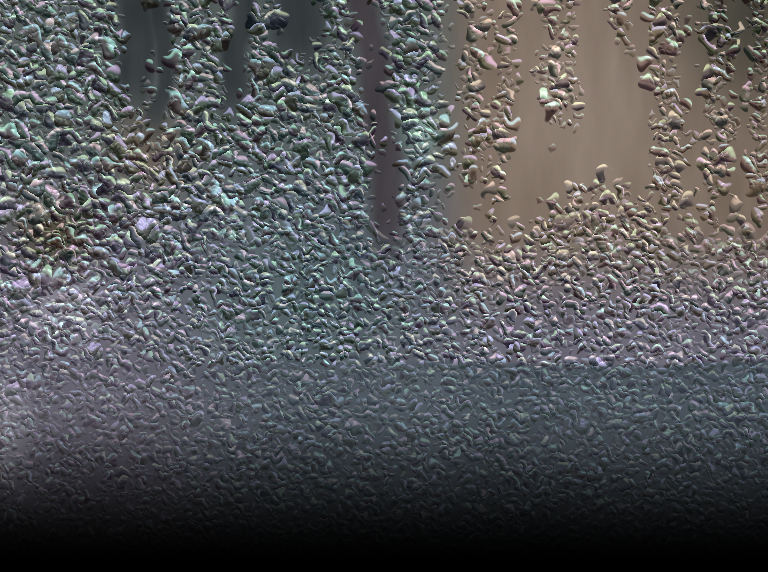
Give the GLSL for this texture, as a Shadertoy shader.

```glsl
// Condensation on a window pane: embossed droplets, dry runs and a dark lower edge.

const float ASPECT = 1.34;

float hash(vec2 p) {
    vec3 q = fract(vec3(p.xyx) * 0.1031);
    q += dot(q, q.yzx + 33.33);
    return fract((q.x + q.y) * q.z);
}

float noise(vec2 p) {
    vec2 i = floor(p), f = fract(p);
    f = f * f * (3.0 - 2.0 * f);
    return mix(mix(hash(i), hash(i + vec2(1, 0)), f.x),
               mix(hash(i + vec2(0, 1)), hash(i + vec2(1, 1)), f.x), f.y);
}

float fbm(vec2 p) {
    float sum = 0.0, gain = 0.5;
    for (int i = 0; i < 4; i++) {
        sum += gain * noise(p);
        p = p * 2.03 + 17.1;
        gain *= 0.5;
    }
    return sum;
}

// Soft round patch of the given centre and radii
float glow(vec2 uv, vec2 center, vec2 radius) {
    vec2 d = (uv - center) / radius;
    return exp(-dot(d, d));
}

// Vertical run: x = centre, y = half width, z = lower end
float run(vec2 uv, vec3 shape) {
    float wobble = 0.022 * (noise(uv * vec2(9.0, 16.0) + shape.x * 40.0) - 0.5);
    float side = 1.0 - smoothstep(0.4, 1.5, abs(uv.x - shape.x + wobble) / shape.y);
    return side * smoothstep(shape.z - 0.06, shape.z + 0.07, uv.y);
}

float centerRun(vec2 uv) {
    return run(uv - vec2(0.08 * (0.85 - uv.y), 0.0), vec3(0.488, 0.021, 0.56));
}

float dryRuns(vec2 uv) {
    const vec3 runs[4] = vec3[4](vec3(0.175, 0.022, 0.81), vec3(0.208, 0.013, 0.74),
                                 vec3(0.313, 0.017, 0.80), vec3(0.385, 0.036, 0.89));
    float dry = 0.0;
    for (int i = 0; i < 4; i++) dry = max(dry, run(uv, runs[i]));
    return dry;
}

float wetColumns(vec2 uv) {
    const vec3 columns[7] = vec3[7](vec3(0.615, 0.018, 0.66), vec3(0.655, 0.014, 0.64),
        vec3(0.725, 0.024, 0.78), vec3(0.81, 0.014, 0.92), vec3(0.87, 0.021, 0.62),
        vec3(0.935, 0.022, 0.62), vec3(0.99, 0.016, 0.60));
    float wet = 0.0;
    for (int i = 0; i < 7; i++) wet = max(wet, run(uv, columns[i]));
    return wet;
}

// Chance that a droplet sits at this place
float coverage(vec2 uv) {
    float shore = 0.59 + 0.08 * glow(uv, vec2(0.77, 0.6), vec2(0.08, 0.5))
                + 0.12 * (fbm(uv * 9.0) - 0.47);
    float mist = 1.0 - smoothstep(shore - 0.07, shore + 0.05, uv.y);
    float left = 1.0 - smoothstep(0.55, 0.60, uv.x);
    float wet = max(max(mist, left), 0.75 * wetColumns(uv));
    return wet * (1.0 - dryRuns(uv)) * (1.0 - 0.95 * centerRun(uv));
}

// One droplet layer: x = body, y = signed rim shading, z = tint seed
vec3 droplets(vec2 p, float scale, float density) {
    vec2 q = p * scale;
    q += 0.9 * (vec2(noise(q * 1.1), noise(q * 1.1 + 51.0)) - 0.5);
    vec2 cell = floor(q);
    vec3 best = vec3(0.0);
    for (int y = -1; y <= 1; y++)
    for (int x = -1; x <= 1; x++) {
        vec2 id = cell + vec2(x, y);
        vec2 center = id + 0.15 + 0.7 * vec2(hash(id), hash(id + 71.3));
        float present = step(hash(id + 19.7), density * coverage(center / scale / vec2(ASPECT, 1.0)));
        vec2 d = (q - center) / mix(0.38, 0.72, hash(id + 37.1));
        d.y += 1.3 * (hash(id + 5.9) - 0.5) * d.x;
        float dome = present * (1.0 - dot(d, d));
        if (dome > best.x) best = vec3(dome, dot(d, vec2(0.30, 0.95)), hash(id + 3.3));
    }
    return vec3(smoothstep(0.0, 0.4, best.x), best.yz);
}

// Adds bright upper rims, dark undersides and a faint prismatic tint
vec3 shadeDrops(vec3 color, vec3 drop, float strength) {
    float light = smoothstep(0.12, 0.60, drop.y);
    float dark = smoothstep(0.05, -0.55, drop.y);
    vec3 tint = 0.10 * (light - 0.2) * cos(6.283 * (drop.z + vec3(0.0, 0.33, 0.67)));
    vec3 lit = color * (1.0 - 0.60 * dark) + light * vec3(0.38, 0.41, 0.42) + tint;
    return mix(color, lit, drop.x * strength);
}

// Blurred scene behind the glass
vec3 backdrop(vec2 uv) {
    vec3 color = mix(vec3(0.42, 0.41, 0.46), vec3(0.34, 0.37, 0.37), smoothstep(0.5, 0.8, uv.y));
    color = mix(color, vec3(0.32, 0.38, 0.40), glow(uv, vec2(0.40, 0.48), vec2(0.17, 0.25)));
    float warm = smoothstep(0.54, 0.64, uv.x) * smoothstep(0.40, 0.64, uv.y);
    color = mix(color, vec3(0.48, 0.42, 0.375), warm);
    color += 0.08 * glow(uv, vec2(0.76, 0.80), vec2(0.11, 0.20));
    color = mix(color, vec3(0.24, 0.24, 0.21), 0.85 * glow(uv, vec2(0.97, 0.98), vec2(0.08, 0.14)));
    color = mix(color, vec3(0.32, 0.30, 0.25), glow(uv, vec2(0.07, 0.59), vec2(0.05, 0.06)));
    color = mix(color, vec3(0.40, 0.37, 0.34), glow(uv, vec2(0.19, 0.74), vec2(0.05, 0.08)));
    color = mix(color, vec3(0.20, 0.22, 0.23), 0.95 * dryRuns(uv) * smoothstep(0.70, 0.84, uv.y));
    color = mix(color, vec3(0.26, 0.24, 0.26), 0.9 * centerRun(uv));
    color += 0.14 * glow(uv, vec2(0.09, 0.46), vec2(0.05, 0.06));
    color += vec3(0.14, 0.20, 0.18) * glow(uv, vec2(0.55, 0.77), vec2(0.025, 0.04));
    return color + 0.08 * (fbm(uv * vec2(45.0, 9.0)) - 0.47);
}

void mainImage(out vec4 fragColor, in vec2 fragCoord) {
    vec2 uv = fragCoord / iResolution.xy;
    vec2 p = uv * vec2(ASPECT, 1.0);
    vec3 color = backdrop(uv);

    // Sill band, crisp along its top edge except at the far left
    float edge = 0.365 + 0.012 * (noise(uv * 14.0) - 0.5);
    float soft = mix(0.09, 0.006, smoothstep(0.18, 0.29, uv.x));
    float sill = 1.0 - smoothstep(edge - soft, edge + soft, uv.y);
    vec3 sillColor = mix(vec3(0.38, 0.37, 0.42), vec3(0.30, 0.335, 0.37), smoothstep(0.12, 0.4, uv.x));
    sillColor += 0.10 * (fbm(uv * 7.0) - 0.47);
    color = mix(color, sillColor, sill);
    color += 0.16 * glow(uv, vec2(0.0, 0.24), vec2(0.04, 0.09));

    // Fine drops low down, large ones towards the top and left
    float high = smoothstep(0.48, 0.72, uv.y + 0.14 * (1.0 - smoothstep(0.1, 0.35, uv.x)));
    float patches = 0.65 + 0.7 * fbm(uv * 12.0);
    float strength = mix(0.9, 0.48, sill) * patches;
    vec3 large = droplets(p, 44.0, 0.65);
    color = shadeDrops(color, droplets(p, 92.0, 0.75), 0.55 * strength);
    color = shadeDrops(color, droplets(p + 3.7 * ASPECT * 0.0, 68.0, 0.75), strength * (1.0 - 0.7 * high * large.x));
    color = shadeDrops(color, large, 0.95 * high);

    color *= smoothstep(0.01, 0.33, uv.y);
    fragColor = vec4(clamp(color, 0.0, 1.0), 1.0);
}
```
